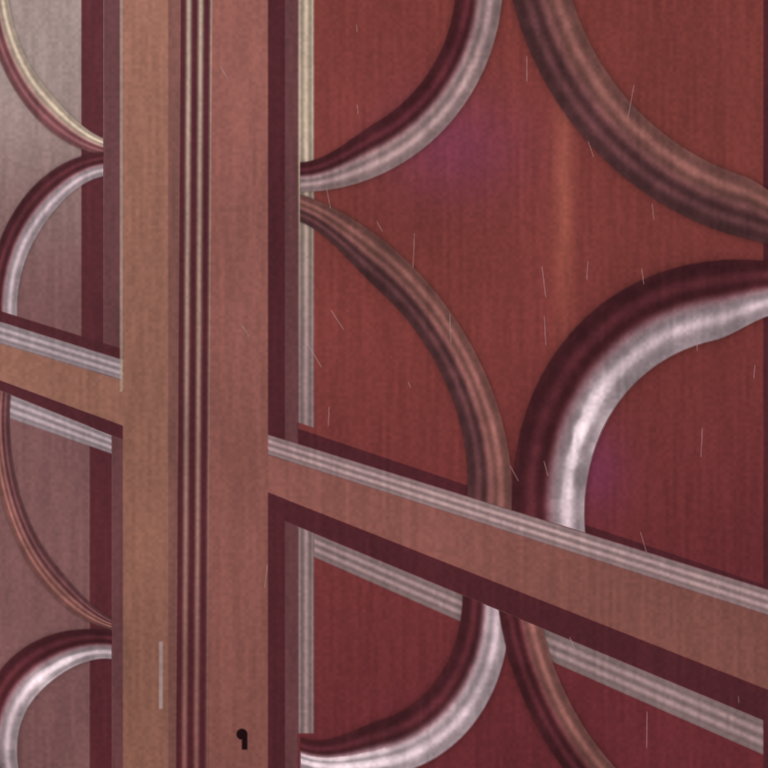
Give the GLSL for this texture, as a three.js fragment shader.

```glsl
// Carved mahogany double door with curved mouldings, seen at an angle.
varying vec2 vUv;

const float SOFT = .0018;
const float GRAIN = .1;
const int SCRATCHES = 32;
const vec3 PANEL = vec3(.47, .225, .21);
const vec3 DEEP = vec3(.39, .165, .185);
const vec3 HAZY = vec3(.59, .51, .49);
const vec3 STILE = vec3(.56, .345, .315);
const vec3 WARM = vec3(.58, .39, .33);
const vec3 SHADE = vec3(.3, .14, .16);
const vec3 WOOD = vec3(.5, .32, .3);
const vec3 UMBER = vec3(.38, .23, .24);
const vec3 WORN = vec3(.6, .49, .49);
const vec3 SHEEN = vec3(.66, .58, .6);
const vec3 GILT = vec3(.68, .6, .53);

vec2 p;
vec3 col;

float hash(vec2 v) {
  vec3 q = fract(v.xyx * .1031);
  q += dot(q, q.yzx + 33.33);
  return fract((q.x + q.y) * q.z);
}

float noise(vec2 v) {
  vec2 i = floor(v), f = fract(v);
  f *= f * (3. - 2. * f);
  return mix(mix(hash(i), hash(i + vec2(1, 0)), f.x),
             mix(hash(i + vec2(0, 1)), hash(i + 1.), f.x), f.y);
}

float over(float v, float edge) { return smoothstep(-SOFT, SOFT, v - edge); }
float band(float v, float lo, float hi) { return over(v, lo) * over(hi, v); }
float spot(float x, float y, float w, float h) {
  vec2 q = (p - vec2(x, y)) / vec2(w, h);
  return exp(-dot(q, q));
}
float flute(float s, float count) {
  return 1. + .15 * cos(6.2832 * count * s) - .3 * smoothstep(.36, .5, abs(s - .5));
}
void paint(vec3 tint, float mask) { col = mix(col, tint, mask); }

// Fluted straight strip between two sloping lines
void strip(float hi, float lo, vec3 tint, float mask) {
  paint(tint * flute((p.y - lo) / (hi - lo), 3.), band(p.y, lo, hi) * mask);
}

// Fluted curved moulding: sheared ellipse (centre, radii), thinner at its tip
void arc(vec4 e, float shear, float inner, vec3 inside, vec3 outside, float mask) {
  vec2 q = p - e.xy;
  q.y += shear * q.x;
  inner += .09 * smoothstep(.1, 0., abs(q.x));
  float s = (length(q / e.zw) - inner) / (1. - inner);
  float soft = SOFT / (e.z * (1. - inner));
  vec3 tint = mix(inside, outside, smoothstep(.34, .6, s));
  tint *= flute(s, 4.) * (.82 + .2 * noise(p * 18.) + .16 * noise(p * 70.));
  col *= 1. - .2 * mask * exp(-18. * max(abs(s - .5) - .5, 0.));
  paint(tint, smoothstep(-soft, soft, .5 - abs(s - .5)) * mask);
}

void rightDoor() {
  float x = p.x - .349, y = p.y;
  float shadeTop = .473 - .335 * x, ledgeTop = .434 - .31 * x;
  float ledgeLow = .408 - .321 * x, railLow = .359 - .395 * x;
  float lipTop = .331 - .416 * x, lipLow = .301 - .44 * x;
  float upper = over(y, ledgeTop), lower = over(lipTop, y), inset = over(p.x, .391);

  // Panels with a worn streak and violet reflections
  col = mix(DEEP, PANEL, smoothstep(.1, .9, y + .3 - .4 * x));
  col += vec3(.1, .08, .05) * spot(.734, .76, .013, .19);
  col += vec3(.01, 0, .08) * (spot(.59, .81, .09, .07) + spot(.775, .39, .04, .06));
  paint(SHADE, band(y, ledgeTop, shadeTop - .018));
  strip(lipTop, lipLow, WORN * .9, inset);
  paint(SHADE, over(p.x, .994));

  // Recessed side and its bright bead
  paint(SHADE, over(.388, p.x));
  paint(UMBER, band(p.x, .371, .388));
  vec3 bead = mix(WORN * .88, GILT, smoothstep(.5, .85, y)) * flute((p.x - .388) / .021, 2.);
  paint(bead, band(p.x, .388, .409) * (over(y, shadeTop - .01) + lower * over(y, .045)));

  // Curved mouldings
  arc(vec4(.391, 1.026, .264, .276), 0., .77, SHADE, WORN, inset);
  arc(vec4(1.068, 1.111, .414, .434), 0., .82, WOOD, UMBER * .9, 1.);
  arc(vec4(.391, .447, .276, .3), .33, .79, UMBER * .88, WOOD, upper * inset);
  arc(vec4(1.029, .277, .362, .378), .2, .74, SHEEN, SHADE, upper);
  arc(vec4(.397, .29, .267, .293), .3, .77, SHADE, SHEEN, lower * inset);
  arc(vec4(1.081, .271, .436, .449), 0., .88, WOOD, SHADE, lower);

  // Sloping rail and its worn ledge
  paint(SHADE, band(y, lipTop, railLow));
  paint(STILE * (.95 - .18 * x), band(y, railLow, ledgeLow));
  strip(ledgeTop, ledgeLow, WORN, 1.);
}

void leftDoor() {
  float x = p.x, y = p.y;
  float ledgeTop = .581 - .31 * x, ledgeLow = .553 - .3 * x;
  float railLow = .505 - .37 * x, lipTop = .492 - .4 * x, lipLow = .46 - .35 * x;
  float upper = over(y, ledgeTop), lower = over(lipTop, y);
  float side = mix(.146, .135, upper), inset = over(side, x);

  col = mix(vec3(.46, .31, .31), HAZY, smoothstep(.55, .95, y));
  paint(SHADE * 1.1, band(x, side - .029, side));
  strip(lipTop, lipLow, SHEEN * .92, lower * inset);
  arc(vec4(.156, 1.039, .178, .243), 0., .83, GILT, UMBER * 1.15, inset);
  arc(vec4(.143, .596, .159, .206), 0., .76, SHEEN, SHADE, upper * inset);
  arc(vec4(.169, .453, .18, .275), 0., .87, UMBER, WOOD, lower * inset);
  arc(vec4(.15, -.003, .18, .18), .2, .71, SHEEN, SHADE, lower * inset);
  paint(UMBER, over(x, side));
  paint(SHADE, band(y, ledgeTop, ledgeTop + .014) + band(y, lipTop, railLow));
  paint(WARM * .95, band(y, railLow, ledgeLow));
  strip(ledgeTop, ledgeLow, SHEEN * .9, 1.);
  paint(GILT, band(x, .156, .161) * over(y, .49) * .7);
  paint(WARM * mix(.87, 1., y), over(x, .16));
  paint(UMBER, over(x, .219) * .5);
}

void main() {
  p = vUv;
  leftDoor();
  paint(STILE * mix(.87, 1., p.y), over(p.x, .272));
  vec3 left = col;
  rightDoor();
  col = mix(left, col, over(p.x, .349));

  // Ribbed meeting edge
  float lean = p.x + .006 * (1. - p.y);
  float rib = pow(.5 + .5 * cos(6.2832 * (lean - .246) / .0155), 1.6);
  paint(mix(SHADE, mix(WOOD, GILT, p.y), rib), band(lean, .235, .276));

  // Gleams on pale mouldings
  float gleam = spot(.755, .43, .07, .09) + spot(.45, .015, .09, .03) + spot(.08, .12, .06, .04);
  col += .2 * gleam * smoothstep(.45, .6, col.g);

  // Scattered scratches
  for (int i = 1; i <= SCRATCHES; i++) {
    float k = float(i), a = .8 * hash(vec2(k, 17)) - .2;
    vec2 q = p - vec2(.28 + .72 * hash(vec2(k, 3)), hash(vec2(k, 7)));
    q = vec2(q.x * cos(a) + q.y * sin(a), q.y * cos(a) - q.x * sin(a));
    float size = .004 + .02 * hash(vec2(k, 11));
    paint(WORN, .4 * smoothstep(.0018, .0004, abs(q.x)) * over(size, abs(q.y)));
  }

  // Latch slot and keyhole
  paint(SHEEN, band(p.x, .207, .212) * band(p.y, .077, .165) * .7);
  float slot = band(p.x, .315, .322) * band(p.y, .024, .044);
  paint(SHADE * .4, max(over(.007, length(p - vec2(.315, .044))), slot));

  // Wood grain and daylight
  float grain = noise(p * vec2(190, 14)) + noise(p * 230.) + noise(p * 7.) - 1.5;
  col *= 1. + GRAIN * grain;
  col += .038 * smoothstep(.6, 0., p.x) * p.y;
  gl_FragColor = vec4(col, 1);
}
```
